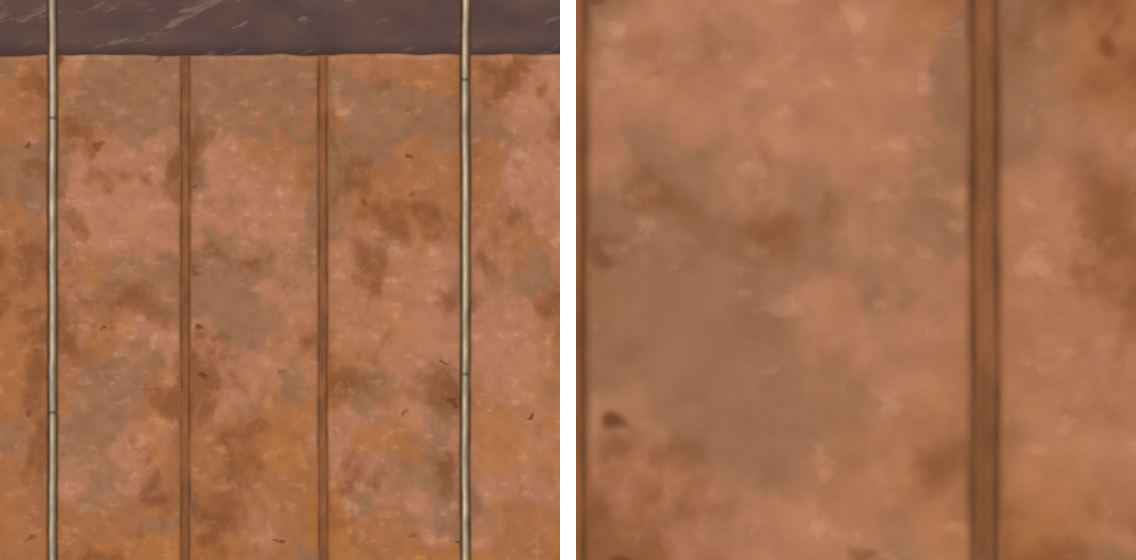
Left: the whole. Right: its middle third, enlarged.
A Shadertoy shader for this texture:

```glsl
const vec3 CLAY = vec3(0.655, 0.425, 0.275);
const vec3 ROSE = vec3(0.705, 0.480, 0.360);
const vec3 DUSTY = vec3(0.595, 0.420, 0.315);
const vec3 OCHRE = vec3(0.690, 0.435, 0.235);
const vec3 RUST = vec3(0.530, 0.325, 0.195);
const vec3 SPOT = vec3(0.400, 0.220, 0.125);
const vec3 BAND = vec3(0.375, 0.283, 0.262);
const vec3 GROOVE = vec3(0.370, 0.230, 0.145);
const vec3 GROOVE_MID = vec3(0.540, 0.340, 0.220);
const vec3 GAP = vec3(0.320, 0.215, 0.135);
const vec3 METAL = vec3(0.760, 0.680, 0.570);

const float BAND_EDGE = 0.901;
const int SEAMS = 4;
const float FIRST_SEAM = 0.094;
const float SEAM_STEP = 0.2457;
const float SEAM_BOW = 0.0043;
const float GROOVE_HALF = 0.0105;
const float STRIP_HALF = 0.0058;
const float GAP_HALF = 0.0100;
const float JOINT_RATE = 1.9;
const float SPOT_CELLS = 13.0;
const float SPOT_CHANCE = 0.15;

float hash(vec2 p) {
    return fract(sin(dot(p, vec2(127.1, 311.7))) * 43758.5453);
}

float noise(vec2 p) {
    vec2 i = floor(p), f = fract(p);
    f = f * f * (3.0 - 2.0 * f);
    return mix(mix(hash(i), hash(i + vec2(1, 0)), f.x),
               mix(hash(i + vec2(0, 1)), hash(i + vec2(1, 1)), f.x), f.y);
}

float fbm(vec2 p) {
    float sum = 0.0, amp = 0.5;
    for (int i = 0; i < 5; i++) {
        sum += amp * noise(p);
        p = mat2(0.8, 0.6, -0.6, 0.8) * p * 2.03 + 7.3;
        amp *= 0.5;
    }
    return sum / 0.97;
}

// Soft coverage of a strip of the given half width
float strip(float d, float halfWidth, float soft) {
    return 1.0 - smoothstep(halfWidth - soft, halfWidth + soft, abs(d));
}

// Sparse irregular pits, one candidate per cell
float pits(vec2 uv) {
    vec2 p = uv * SPOT_CELLS + 0.22 * (vec2(noise(uv * 70.0), noise(uv * 70.0 + 31.0)) - 0.5);
    vec2 cell = floor(p);
    vec2 center = 0.3 + 0.4 * vec2(hash(cell + 3.1), hash(cell + 8.7));
    vec2 d = (fract(p) - center) * vec2(0.8, 1.2);
    d.y -= 0.6 * (hash(cell + 5.9) - 0.3) * d.x;
    float radius = mix(0.08, 0.19, hash(cell + 1.7));
    float present = step(hash(cell), SPOT_CHANCE);
    return present * mix(0.35, 0.85, hash(cell + 6.2)) * (1.0 - smoothstep(radius * 0.2, radius, length(d)));
}

vec3 leather(vec2 uv) {
    vec2 warp = vec2(fbm(uv * 9.0), fbm(uv * 9.0 + 19.0)) - 0.5;
    vec2 p = uv + 0.04 * warp;
    float low = 1.0 - uv.y;
    float broad = fbm(p * 6.0 + 4.0) + 0.10 * (uv.y - 0.5);
    vec3 col = mix(CLAY, ROSE, smoothstep(0.42, 0.58, broad));
    float dusty = fbm(p * vec2(12.0, 10.0) + 13.0) + 0.14 * (uv.y - 0.5);
    col = mix(col, DUSTY, 0.85 * smoothstep(0.50, 0.66, dusty));
    col = mix(col, OCHRE, 0.8 * smoothstep(0.45, 0.68, fbm(p * 10.0 + 41.0)) * smoothstep(0.3, 1.0, low));
    float rust = fbm(p * vec2(15.0, 13.0) + 67.0);
    col = mix(col, RUST, 0.75 * smoothstep(0.53, 0.76, rust));
    col = mix(col, SPOT, pits(uv));
    // Faint pale flecks and soft grain
    col += 0.05 * smoothstep(0.60, 0.80, fbm(uv * vec2(48.0, 60.0) + 3.0));
    return col * (0.92 + 0.16 * fbm(uv * 55.0));
}

vec3 darkBand(vec2 uv) {
    vec3 col = BAND * (0.86 + 0.28 * fbm(uv * vec2(14.0, 25.0)));
    float scuffs = fbm(vec2(uv.x * 16.0 + uv.y * 20.0, uv.y * 70.0 - uv.x * 30.0));
    col += 0.10 * smoothstep(0.62, 0.85, scuffs);
    return col * (1.0 - 0.2 * smoothstep(0.03, 0.0, uv.y - BAND_EDGE));
}

void mainImage(out vec4 fragColor, in vec2 fragCoord) {
    vec2 uv = fragCoord / iResolution.xy;
    float soft = max(0.0022, 0.8 / iResolution.y);
    float edge = BAND_EDGE + 0.003 * uv.x + 0.004 * (noise(vec2(uv.x * 24.0, 2.0)) - 0.5);
    float inBand = smoothstep(-soft, soft, uv.y - edge);

    // Panels under the dark band, with a worn lip
    vec3 col = leather(uv);
    col += 0.07 * strip(uv.y - edge + 0.006, 0.002, 0.004) * noise(uv * 45.0);
    col = mix(col, darkBand(uv), inBand);
    col *= 1.0 - 0.2 * strip(uv.y - edge, 0.001, 0.004);

    // Outer seams hold metal strips, inner seams are double grooves
    for (int i = 0; i < SEAMS; i++) {
        float k = float(i), last = float(SEAMS - 1);
        float x = FIRST_SEAM + SEAM_STEP * k - SEAM_BOW * k * (last - k);
        x += 0.003 * (fbm(vec2(uv.y * 9.0, k * 9.0)) - 0.5);
        float d = uv.x - x;
        float wear = fbm(vec2(uv.y * 32.0, k * 7.0 + d * 90.0));
        col *= 1.0 - 0.10 * exp(-abs(d) * 75.0) * (1.0 - inBand);

        if (i == 0 || i == SEAMS - 1) {
            col = mix(col, GAP * (0.7 + 0.6 * wear), 0.85 * strip(d, GAP_HALF, 0.0035));
            float joint = strip(fract(uv.y * JOINT_RATE + k * 0.29) - 0.5, 0.004, 0.008);
            vec3 metal = METAL * (0.80 + 0.4 * wear) * (1.0 - 0.4 * joint);
            metal *= 1.0 - 0.35 * smoothstep(0.0, STRIP_HALF, abs(d + 0.001));
            col = mix(col, metal, strip(d, STRIP_HALF, soft));
        } else {
            float body = strip(d, GROOVE_HALF, 0.0035) * (1.0 - inBand);
            float rim = strip(abs(d) - 0.65 * GROOVE_HALF, 0.001, 0.0035);
            float fade = smoothstep(0.2, 0.6, noise(vec2(uv.y * 22.0, k * 5.0 + sign(d))));
            vec3 groove = mix(GROOVE_MID, GROOVE, rim * mix(0.55, 1.0, fade));
            col = mix(col, groove * (0.8 + 0.4 * wear), 0.9 * body);
        }
    }
    fragColor = vec4(clamp(col, 0.0, 1.0), 1.0);
}
```
